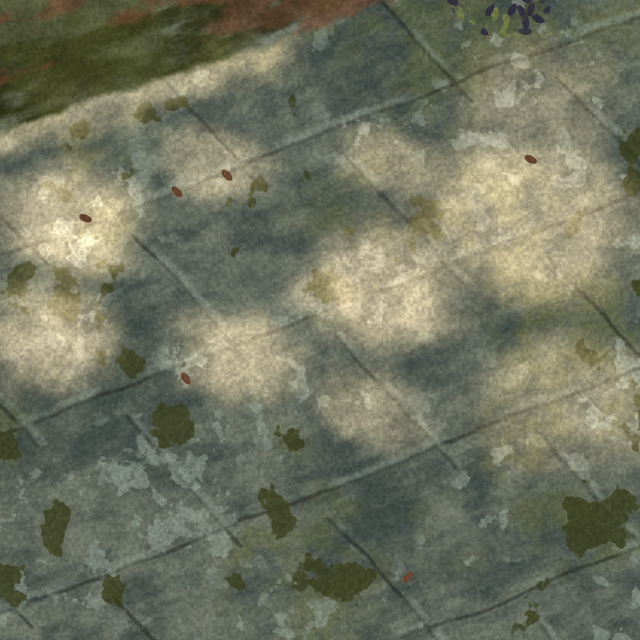
Reproduce this texture procedurally as a WebGL 1 fragment shader.

```glsl
precision highp float;
// Dappled sunlight on worn, mossy stone paving below a rough wall.
uniform vec2 u_resolution;

#define SHADE_DARK vec3(0.25, 0.295, 0.275)
#define SHADE_PALE vec3(0.44, 0.465, 0.405)
#define SUNLIT vec3(0.92, 0.86, 0.71)
#define MOSS vec3(0.27, 0.29, 0.14)
#define LICHEN vec3(0.53, 0.58, 0.53)
#define RUST vec3(0.40, 0.27, 0.19)
#define POOL_COUNT 12
#define POOL_SIZE 0.062
#define SLAB_SIZE vec2(0.33, 0.26)
#define GRAIN 0.16

float hash(vec2 p) {
  vec3 q = fract(p.xyx * 0.1031);
  q += dot(q, q.yzx + 33.33);
  return fract((q.x + q.y) * q.z);
}

float noise(vec2 p) {
  vec2 i = floor(p), f = fract(p);
  f = f * f * (3.0 - 2.0 * f);
  return mix(mix(hash(i), hash(i + vec2(1, 0)), f.x),
             mix(hash(i + vec2(0, 1)), hash(i + vec2(1, 1)), f.x), f.y);
}

float fbm(vec2 p) {
  float sum = 0.0, amp = 0.5;
  for (int i = 0; i < 5; i++) {
    sum += amp * noise(p);
    p = mat2(1.6, 1.2, -1.2, 1.6) * p + 17.3;
    amp *= 0.54;
  }
  return sum / 1.037;
}

// Soft overlapping sun pools, spread by a low-discrepancy sequence.
float sunlight(vec2 p) {
  vec2 wobble = vec2(fbm(p * 7.0 + 40.0), fbm(p * 7.0 + 80.0)) - 0.5;
  p += wobble * 0.09;
  float dark = 1.0;
  for (int i = 1; i <= POOL_COUNT; i++) {
    float n = float(i);
    vec2 c = fract(n * vec2(0.7549, 0.5698) + vec2(0.07, 0.0));
    c.y = 0.28 + 0.66 * c.y;
    float band = exp(-pow((c.y - 0.56) / 0.18, 2.0));
    float size = POOL_SIZE + 0.05 * band + 0.06 * smoothstep(0.65, 0.85, c.x);
    float tilt = 0.7 * (hash(vec2(n, 5.0)) - 0.6);
    vec2 r = mat2(cos(tilt), -sin(tilt), sin(tilt), cos(tilt)) * (p - c);
    float d = length(r * vec2(0.85, 1.15)) / size;
    dark *= 1.0 - (0.3 + 0.68 * band) * (1.0 - smoothstep(0.4, 1.25, d));
  }
  return 1.0 - dark;
}

// Scattered oval leaves: x is cover, y is a random tint.
vec2 leaves(vec2 p, float density) {
  vec2 cell = floor(p), result = vec2(0.0);
  for (int j = -1; j <= 1; j++) {
    for (int i = -1; i <= 1; i++) {
      vec2 id = cell + vec2(i, j);
      float tint = hash(id + 3.7), a = 6.28 * hash(id + 9.1);
      vec2 r = p - id - vec2(hash(id + 1.3), hash(id + 6.9));
      r = mat2(cos(a), -sin(a), sin(a), cos(a)) * r;
      float d = length(r * vec2(1.0, 1.9)) - 0.55;
      float cover = 1.0 - smoothstep(-0.08, 0.08, d);
      cover *= step(hash(id + 21.0), density);
      if (cover > result.x) result = vec2(cover, tint);
    }
  }
  return result;
}

void main() {
  vec2 p = gl_FragCoord.xy / u_resolution.y;
  vec2 along = normalize(vec2(1.0, 0.38));
  vec2 q = vec2(dot(p, along), dot(p, vec2(-along.y, along.x)));
  float broad = fbm(p * 5.0 + 3.0);
  float mottle = fbm(p * 24.0 + 11.0);
  float streak = fbm(q * vec2(22.0, 75.0));
  float fine = 0.6 * noise(p * 210.0) + 0.4 * noise(p * 380.0 + 7.0);

  // Shaded stone with mossy stains and pale lichen.
  float tone = 0.4 * broad + 0.35 * mottle + 0.25 * streak;
  vec3 stone = mix(SHADE_DARK, SHADE_PALE, smoothstep(0.3, 0.7, tone));
  float stain = smoothstep(0.52, 0.72, fbm(p * 6.0 + 52.0)) + smoothstep(0.82, 1.0, p.y);
  stone = mix(stone, MOSS * 1.15, 0.42 * min(stain, 1.0) * smoothstep(0.3, 0.6, mottle));
  float crust = smoothstep(0.59, 0.67, fbm(p * 32.0 + 90.0));
  float crustArea = smoothstep(0.42, 0.6, fbm(p * 5.0 + 70.0));
  stone = mix(stone, LICHEN, 0.65 * crust * crustArea);

  // Two crossing sets of worn slab joints, staggered by row.
  vec2 warp = 0.018 * (vec2(fbm(p * 9.0), fbm(p * 9.0 + 31.0)) - 0.5);
  vec2 slab = vec2(dot(p, normalize(vec2(1.1, 1.0))), q.y) + warp;
  slab.x += 0.13 * floor(slab.y / SLAB_SIZE.y);
  vec2 gap = (fract(slab / SLAB_SIZE + 0.35) - 0.5) * SLAB_SIZE;
  vec2 crack = 1.0 - smoothstep(0.001, 0.005, abs(gap));
  vec2 worn = 1.0 - smoothstep(0.001, 0.009, abs(gap - 0.008));
  float broken = smoothstep(0.4, 0.62, fbm(p * 15.0 + 25.0));
  stone *= 1.0 - 0.3 * max(crack.x, crack.y) * (1.0 - 0.6 * broken);
  stone = mix(stone, LICHEN, 0.45 * max(worn.x, worn.y) * broken);

  // Small dark moss tufts.
  float tuft = smoothstep(0.68, 0.71, fbm(p * 11.0 + 64.0));
  stone = mix(stone, MOSS * 0.85, 0.8 * tuft);

  // Wall in the upper left, with rusty blocks and dark crevices.
  float rise = p.y - 0.79 - 0.33 * p.x + 0.03 * (mottle - 0.5);
  float wall = smoothstep(-0.004, 0.012, rise);
  float layer = fbm(q * vec2(9.0, 28.0) + 6.0);
  vec3 block = mix(MOSS * 0.65, SHADE_PALE * 0.95, smoothstep(0.32, 0.62, layer));
  block = mix(block, MOSS, 0.65 * smoothstep(0.45, 0.6, broad));
  block = mix(block, RUST, 0.7 * smoothstep(0.55, 0.66, fbm(q * vec2(7.0, 18.0) + 45.0)));
  stone = mix(stone, block * (0.75 + 0.5 * mottle), wall);

  // Sun pools and a lit ledge at the foot of the wall.
  float ledge = smoothstep(-0.07, -0.01, rise) * (1.0 - wall);
  ledge *= smoothstep(0.5, 0.66, noise(vec2(q.x * 7.0, 2.0)));
  float light = max(sunlight(p) * (1.0 - 0.85 * wall), 0.6 * ledge);
  light *= 0.9 + 0.35 * (mottle - 0.5);
  vec3 sunny = SUNLIT * (0.78 + 0.42 * tone) + 0.4 * (stone - SHADE_PALE);
  sunny += 0.1 * crust;
  vec3 color = mix(stone, sunny, clamp(light, 0.0, 1.0));
  color -= vec3(0.0, 0.02, 0.045) * 4.0 * light * (1.0 - light) * 0.5;

  // Fine grit, then a leafy clump at the top and rare fallen leaves.
  color *= 1.0 + GRAIN * 2.0 * (fine - 0.5);
  float clump = 1.0 - smoothstep(0.7, 1.1, length((p - vec2(0.79, 0.99)) / vec2(0.09, 0.05)));
  vec2 leaf = leaves(p * 52.0, max(0.85 * clump, 0.0015));
  vec3 foliage = mix(vec3(0.20, 0.19, 0.25), vec3(0.42, 0.46, 0.27), smoothstep(0.45, 0.8, leaf.y));
  foliage = mix(RUST, foliage, step(0.01, clump));
  color = mix(color, foliage * (0.8 + 0.4 * fine), leaf.x);
  gl_FragColor = vec4(clamp(color, 0.0, 1.0), 1.0);
}
```
